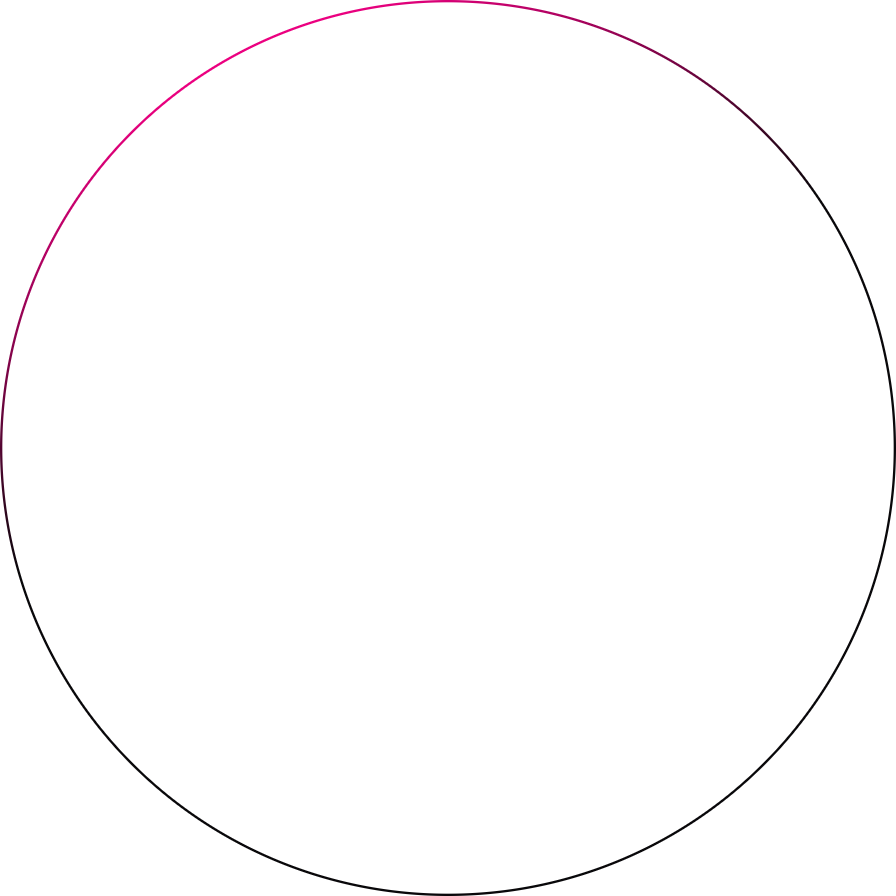
Reproduce this background procedurally as a WebGL 2 fragment shader.

```glsl
#version 300 es
precision highp float;

uniform vec2 u_resolution;
out vec4 outColor;

const vec3 PAPER = vec3(1.0);
const vec3 INK = vec3(0.035, 0.03, 0.04);
const vec3 MAGENTA = vec3(0.92, 0.0, 0.50);
const float RING_RADIUS = 0.4987;
const float RING_HALF_WIDTH = 0.0013;
const vec2 TINT_AXIS = vec2(-0.43, 0.903);
const float TINT_START = 0.08;
const float TINT_END = 0.49;

// Signed distance to a ring centred on the origin
float ringDistance(vec2 p, float radius, float halfWidth) {
    return abs(length(p) - radius) - halfWidth;
}

// Linear blend from ink to magenta along the tilted axis
vec3 strokeColor(vec2 p) {
    float t = (dot(p, TINT_AXIS) - TINT_START) / (TINT_END - TINT_START);
    return mix(INK, MAGENTA, clamp(t, 0.0, 1.0));
}

void main() {
    float canvas = min(u_resolution.x, u_resolution.y);
    vec2 p = (gl_FragCoord.xy - 0.5 * u_resolution) / canvas;

    // Edge coverage over one pixel
    float d = ringDistance(p, RING_RADIUS, RING_HALF_WIDTH);
    float coverage = clamp(0.5 - d * canvas, 0.0, 1.0);

    outColor = vec4(mix(PAPER, strokeColor(p), coverage), 1.0);
}
```
